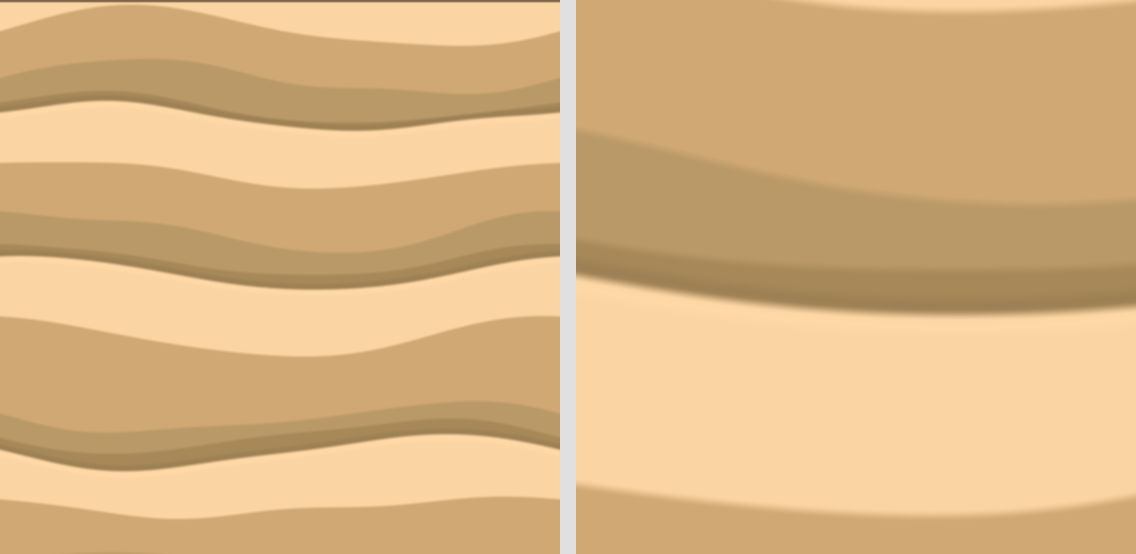
Left: the whole. Right: its middle third, enlarged.
A WebGL 1 fragment shader for this texture:

```glsl
precision mediump float;
// Wavy sandstone strata: pale, tan, shaded and dark layers in a tile that joins left to right.
uniform vec2 u_resolution;

const float TAU = 6.28319;
const vec3 PALE  = vec3(0.98, 0.83, 0.64);
const vec3 TAN   = vec3(0.815, 0.66, 0.45);
const vec3 SHADE = vec3(0.73, 0.60, 0.41);
const vec3 DARK  = vec3(0.655, 0.535, 0.35);
const vec3 SEAM  = vec3(0.48, 0.39, 0.28);

// Periodic boundary: mean depth plus cosine and sine of three harmonics,
// all in percent of the canvas height, measured downward.
float wave(float x, float mean, vec4 low, vec2 third) {
  float a = TAU * x;
  return mean
    + dot(low, vec4(cos(a), sin(a), cos(2.0 * a), sin(2.0 * a)))
    + dot(third, vec2(cos(3.0 * a), sin(3.0 * a)));
}

// Lays a new layer over everything below its boundary.
vec3 cover(vec3 under, vec3 layer, float below, float soft) {
  return mix(under, layer, smoothstep(-soft, soft, below));
}

// Pale layer with a faint dark lip above its edge and a light rim below it.
vec3 coverPale(vec3 under, float below, float soft) {
  float lip = exp(-4.0 * (below + 0.6) * (below + 0.6));
  float rim = exp(-4.0 * (below - 0.7) * (below - 0.7));
  return cover(under * (1.0 - 0.06 * lip), PALE * (1.0 + 0.02 * rim), below, soft);
}

void main() {
  vec2 uv = gl_FragCoord.xy / u_resolution;
  float x = uv.x;
  float y = 100.0 * (1.0 - uv.y);
  float soft = max(0.38, 75.0 / u_resolution.y);
  vec3 col = PALE;

  // Upper stratum
  col = cover(col, TAN,   y - wave(x,  5.01, vec4(0.10, -3.63, 0.56, -0.36), vec2(-0.04, -0.06)), soft);
  col = cover(col, SHADE, y - wave(x, 13.97, vec4(-0.03, -3.13, 0.43, -0.26), vec2(-0.30, -0.22)), soft);
  col = cover(col, DARK,  y - wave(x, 19.59, vec4(-1.57, -2.28, 0.42, -0.16), vec2(0.05, 0.09)), soft);
  col = coverPale(col,    y - wave(x, 21.08, vec4(-1.41, -1.98, 0.42, 0.03), vec2(0.22, 0.07)), soft);

  // Middle stratum
  col = cover(col, TAN,   y - wave(x, 31.30, vec4(-2.10, -1.24, 0.29, 0.23), vec2(-0.08, 0.08)), soft);
  col = cover(col, SHADE, y - wave(x, 41.67, vec4(-3.17, -1.60, -0.20, 0.82), vec2(-0.13, 0.25)), soft);
  col = cover(col, DARK,  y - wave(x, 46.97, vec4(-2.76, -0.66, -0.20, 0.20), vec2(0.04, 0.20)), soft);
  col = coverPale(col,    y - wave(x, 49.37, vec4(-2.88, -1.06, -0.16, 0.03), vec2(-0.03, 0.07)), soft);

  // Lower stratum
  col = cover(col, TAN,   y - wave(x, 60.88, vec4(-3.60, 0.0, -0.20, 0.40), vec2(0.04, 0.0)), soft);
  col = cover(col, SHADE, y - wave(x, 75.43, vec4(-0.67, 2.49, 0.0, 0.73), vec2(-0.12, 0.12)), soft);
  col = cover(col, DARK,  y - wave(x, 78.73, vec4(0.16, 2.96, -0.03, 0.63), vec2(0.11, -0.01)), soft);
  col = coverPale(col,    y - wave(x, 81.65, vec4(-0.28, 3.13, -0.13, 0.49), vec2(-0.05, -0.09)), soft);

  // Bottom stratum, cut off by the lower border
  col = cover(col, TAN,   y - wave(x, 91.54, vec4(-1.12, 1.28, -0.49, 0.0), vec2(0.20, 0.03)), soft);
  col = cover(col, SHADE, y - wave(x, 101.85, vec4(-0.63, -2.02, 0.0, 0.0), vec2(0.0)), soft);

  // Thin seam along the top border
  col = cover(col, SEAM, 0.4 - y, 0.25);
  gl_FragColor = vec4(col, 1.0);
}
```
